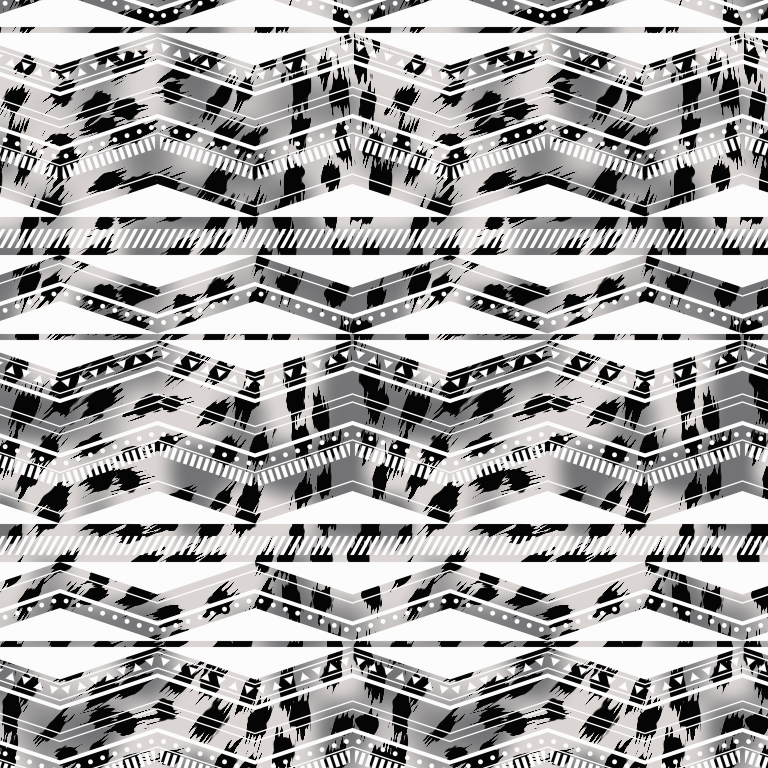
This pattern is drawn by a three.js fragment shader. Its source:

```glsl
// Zigzag ribbons and bars of spotted grey fur on white, trimmed with white geometric lines.
varying vec2 vUv;

const float CANVAS = 768.0;   // design units per canvas side
const float ROW = 307.0;      // height of one repeat
const float ZIGZAG = 195.0;   // width of one zigzag
const float HALF = 97.5;      // peak to valley, across
const float FUR = 390.0;      // width of one fur repeat

vec2 hash2(vec2 p) {
  vec3 q = fract(p.xyx * vec3(0.1031, 0.1030, 0.0973));
  q += dot(q, q.yzx + 33.33);
  return fract((q.xx + q.yz) * q.zy);
}

// Value noise that wraps horizontally after `period` cells
float noise(vec2 p, float period) {
  vec2 i = floor(p), f = fract(p);
  f = f * f * (3.0 - 2.0 * f);
  float x0 = mod(i.x, period), x1 = mod(i.x + 1.0, period);
  float a = mix(hash2(vec2(x0, i.y)).x, hash2(vec2(x1, i.y)).x, f.x);
  float b = mix(hash2(vec2(x0, i.y + 1.0)).x, hash2(vec2(x1, i.y + 1.0)).x, f.x);
  return mix(a, b, f.y);
}

float fill(float d) { return 1.0 - smoothstep(-0.7, 0.7, d); }
float band(float v, float lo, float hi) { return fill(lo - v) * fill(v - hi); }
float line(float v, float centre, float halfWidth) { return fill(abs(v - centre) - halfWidth); }

// Distance from the middle of the nearest of evenly spaced cells
float cellOffset(float v, float size) { return (fract(v / size) - 0.5) * size; }

// Brushed spots whose lean swings from slanted to upright across the fur
float spots(vec2 p) {
  float ink = 0.0;
  vec2 home = floor(p / 39.0);
  for (int j = -1; j <= 1; j++) {
    for (int i = -1; i <= 1; i++) {
      vec2 cell = home + vec2(float(i), float(j));
      vec2 id = vec2(mod(cell.x, 10.0), cell.y + 7.0);
      vec2 jitter = hash2(id + 3.0), size = hash2(id + 71.0);
      vec2 centre = (cell + 0.5 + (jitter - 0.5) * 0.6) * 39.0;
      float lean = 0.95 + 0.6 * cos(6.28319 * (centre.x - 330.0) / FUR) + (size.x - 0.5) * 0.4;
      vec2 dir = vec2(cos(lean), -sin(lean));
      vec2 q = p - centre;
      q = vec2(dot(q, dir), dot(q, vec2(-dir.y, dir.x)));
      vec2 radii = vec2(11.0, 7.0) + vec2(9.0, 5.0) * size;
      // Hair streaks fray the two ends, slower noise bends the outline
      float streak = noise(vec2(q.y * 0.65, q.x * 0.05) + id * 17.0, 1000.0) - 0.5;
      float bend = noise(q * 0.11 + id * 9.0, 1000.0) - 0.5;
      float d = length(q / radii) - 1.0 + streak * 1.1 * abs(q.x) / radii.x + bend * 0.5;
      ink = max(ink, 1.0 - smoothstep(-0.08, 0.08, d));
    }
  }
  return ink;
}

vec3 furColour(vec2 p) {
  float sheen = noise(vec2(p.x * 8.0 / FUR, p.y / 52.0), 8.0);
  vec3 coat = mix(vec3(0.45, 0.45, 0.46), vec3(0.86, 0.84, 0.83), smoothstep(0.15, 0.75, sheen));
  return mix(coat, vec3(0.02), spots(p));
}

// Round dots following a slope; v is the depth below the zigzag
float dots(float u, float v, float centre) {
  float x = cellOffset(u, HALF / 8.0);
  return fill(length(vec2(x, v - centre + x / 3.0)) - 2.4);
}

// Alternating up and down triangles set square to the slope
float triangles(float u, float v) {
  float s = u + 0.3 * (v - 16.0), size = HALF / 7.0;
  float flip = 1.0 - 2.0 * mod(floor(s / size), 2.0);
  float x = cellOffset(s, size), y = (v - 16.0) * 0.95 * flip + 1.3;
  return fill(max(abs(x) * 0.866 + y * 0.5, -y) - 2.6) * band(s, 0.0, HALF);
}

// Ladder of short strokes set square to the slope
float ladder(float u, float v) {
  float s = u + 0.3 * (v - 111.0);
  return line(cellOffset(s, 6.5), 0.0, 1.9) * band(v, 105.0, 118.0) * band(u, 2.5, HALF - 2.5);
}

void main() {
  vec2 p = vec2(vUv.x, 1.0 - vUv.y) * CANVAS;
  float y = mod(p.y - 27.0, ROW) - 3.0;
  float barY = abs(mod(p.y - 30.0 + ROW * 0.5, ROW) - ROW * 0.5);

  // Distance from the peak, and depth, for the wide and the narrow zigzag
  float u1 = abs(fract((p.x - 60.0) / ZIGZAG) - 0.5) * ZIGZAG;
  float u2 = HALF - u1;
  float v1 = y - u1 / 3.0, v2 = y - u2 / 3.0;

  // Areas covered by fur
  float fur = max(band(v1, 3.0, 154.0), band(v2, 225.0, 271.0));
  fur = max(fur, max(fill(barY - 3.0), band(y, 187.0, 225.0)));

  // Thin and thick lines
  float trim = max(line(v1, 8.0, 0.7), line(v1, 24.0, 0.7));
  trim = max(trim, max(line(v1, 57.0, 0.7), line(v1, 65.0, 0.7)));
  trim = max(trim, max(line(v1, 103.0, 0.7), line(v1, 144.0, 0.7)));
  trim = max(trim, max(line(v1, 31.5, 2.1), line(v1, 86.0, 2.1)));
  trim = max(trim, max(line(v2, 233.5, 0.7), line(v2, 254.0, 2.1)));

  // Small motifs
  trim = max(trim, max(triangles(u1, v1), ladder(u1, v1)));
  trim = max(trim, max(dots(u1, v1, 95.5), dots(u2, v2, 262.0)));
  float hatch = cellOffset(p.x + 0.55 * y, ZIGZAG / 25.0);
  trim = max(trim, line(hatch, 0.0, 1.9) * band(y, 199.0, 218.0));

  vec3 colour = mix(vec3(0.99), furColour(p), fur * (1.0 - trim));
  gl_FragColor = vec4(colour, 1.0);
}
```
